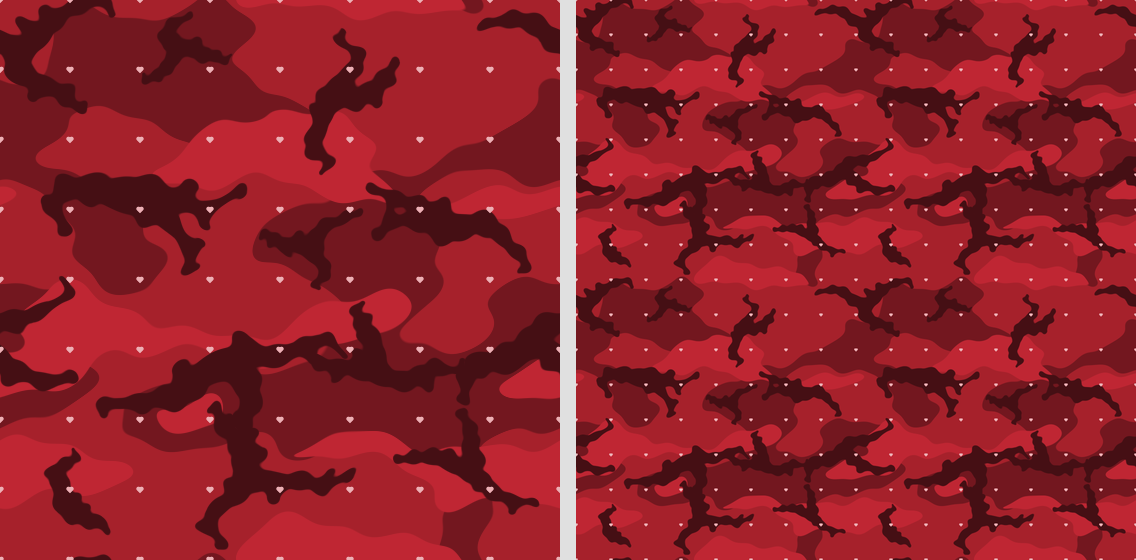
Left, the tile; right, the same tile 2 across and 2 down.
This pattern is drawn by a three.js fragment shader. Its source:

```glsl
varying vec2 vUv;

#define HEARTS 8.0
#define HEART_SIZE 0.0108
#define BRANCH_GRID vec2(3.0, 4.0)
#define LIMB_STEP 0.052
#define LIMB_THICK 0.023
#define LIMB_THIN 0.007
#define DARK_LEVEL 0.28
#define BRIGHT_LEVEL 0.88
#define EDGE 0.0015

const float TAU = 6.2831853;
const vec3 BASE_RED = vec3(0.65, 0.13, 0.17);
const vec3 DARK_RED = vec3(0.45, 0.09, 0.12);
const vec3 BRIGHT_RED = vec3(0.75, 0.15, 0.20);
const vec3 NEAR_BLACK = vec3(0.27, 0.06, 0.08);
const vec3 HEART_PINK = vec3(0.93, 0.69, 0.71);

float hash(vec2 p) {
  vec3 q = fract(p.xyx * 0.1031);
  q += dot(q, q.yzx + 33.33);
  return fract((q.x + q.y) * q.z);
}

float cover(float d, float edge) {
  return 1.0 - smoothstep(-edge, edge, d);
}

float smoothMin(float a, float b, float k) {
  float h = max(k - abs(a - b), 0.0) / k;
  return min(a, b) - h * h * k * 0.25;
}

// Periodic bending: whole-number frequencies keep the tile seamless
vec2 wobble(vec2 p, float amount) {
  vec2 t = TAU * p;
  return p + amount * vec2(
    sin(7.0 * t.y + 2.0 * t.x + 1.3) + 0.6 * sin(11.0 * t.y - 3.0 * t.x + 4.1),
    0.6 * sin(5.0 * t.x + 2.0 * t.y + 0.7) + 0.4 * sin(9.0 * t.x - 4.0 * t.y + 2.6));
}

// Layered sines with random phases, as an approximate signed distance to a level
float patchDistance(vec2 p, vec2 spread, float level, float seed) {
  float sum = 0.0, power = 0.0;
  vec2 slope = vec2(0.0);
  for (int y = 1; y <= 7; y++) {
    for (int x = -4; x <= 4; x++) {
      vec2 k = vec2(float(x), float(y));
      vec2 s = k / spread;
      float amp = exp(-dot(s, s));
      float phase = TAU * (dot(k, p) + hash(k + seed));
      sum += amp * sin(phase);
      slope += amp * TAU * k * cos(phase);
      power += 0.5 * amp * amp;
    }
  }
  return (level * sqrt(power) - sum) / (length(slope) + 0.01);
}

// Capsule whose radius goes from ra to rb
float taper(vec2 p, vec2 a, vec2 b, float ra, float rb) {
  vec2 ab = b - a;
  float h = clamp(dot(p - a, ab) / dot(ab, ab), 0.0, 1.0);
  return length(p - a - ab * h) - mix(ra, rb, h);
}

// Three wandering limbs with a short twig at every joint
float branch(vec2 p, vec2 id, float size) {
  float d = 1.0;
  float tilt = TAU * hash(id + 3.7);
  for (int j = 0; j < 3; j++) {
    vec2 joint = vec2(0.0);
    float heading = tilt + float(j) * TAU / 3.0;
    float radius = LIMB_THICK * size;
    for (int i = 0; i < 4; i++) {
      vec2 key = id * 7.0 + vec2(float(i) + 11.0, float(j) * 5.0 + 2.0);
      float turn = hash(key) - 0.5;
      heading += 1.9 * turn;
      vec2 dir = vec2(cos(heading), 0.75 * sin(heading));
      vec2 next = joint + dir * LIMB_STEP * size;
      float nextRadius = size * mix(LIMB_THICK, LIMB_THIN, float(i + 1) / 4.0);
      d = smoothMin(d, taper(p, joint, next, radius, nextRadius), 0.014);
      vec2 twig = next + vec2(dir.y, -dir.x) * sign(turn) * size * 0.036 * hash(key + 31.0);
      d = smoothMin(d, taper(p, next, twig + 0.001, nextRadius, nextRadius * 0.8), 0.014);
      joint = next;
      radius = nextRadius;
    }
  }
  return d;
}

// Branches scattered on a staggered, wrapping grid
float branches(vec2 p) {
  float d = 1.0;
  for (int y = 0; y < int(BRANCH_GRID.y); y++) {
    for (int x = 0; x < int(BRANCH_GRID.x); x++) {
      vec2 id = vec2(float(x), float(y));
      vec2 jitter = 0.5 * vec2(hash(id + 17.0), hash(id + 53.0)) - 0.25;
      vec2 center = (id + 0.5 + vec2(0.5 * mod(id.y, 2.0), 0.0) + jitter) / BRANCH_GRID;
      vec2 q = fract(p - center + 0.5) - 0.5;
      if (length(q) < 0.36) d = min(d, branch(q, id, mix(0.45, 1.15, hash(id + 91.0))));
    }
  }
  return d;
}

float heart(vec2 p) {
  p.x = abs(p.x);
  if (p.x + p.y > 1.0) return length(p - vec2(0.25, 0.75)) - 0.35355;
  float side = length(p - 0.5 * max(p.x + p.y, 0.0));
  return min(length(p - vec2(0.0, 1.0)), side) * sign(p.x - p.y);
}

void main() {
  // Camouflage patches, back to front
  vec2 bent = wobble(vUv, 0.014);
  vec3 color = BASE_RED;
  color = mix(color, DARK_RED, cover(patchDistance(bent, vec2(3.0, 4.0), DARK_LEVEL, 5.0), EDGE));
  color = mix(color, BRIGHT_RED, cover(patchDistance(bent, vec2(2.6, 7.0), BRIGHT_LEVEL, 41.0), EDGE));
  color = mix(color, NEAR_BLACK, cover(branches(wobble(vUv, 0.007)), EDGE));

  // Hearts on the lattice points
  vec2 cell = (fract(vUv * HEARTS + 0.5) - 0.5) / HEARTS;
  float d = heart(cell / HEART_SIZE + vec2(0.0, 0.55)) * HEART_SIZE;
  color = mix(color, HEART_PINK, cover(d, 0.001));

  gl_FragColor = vec4(color, 1.0);
}
```
